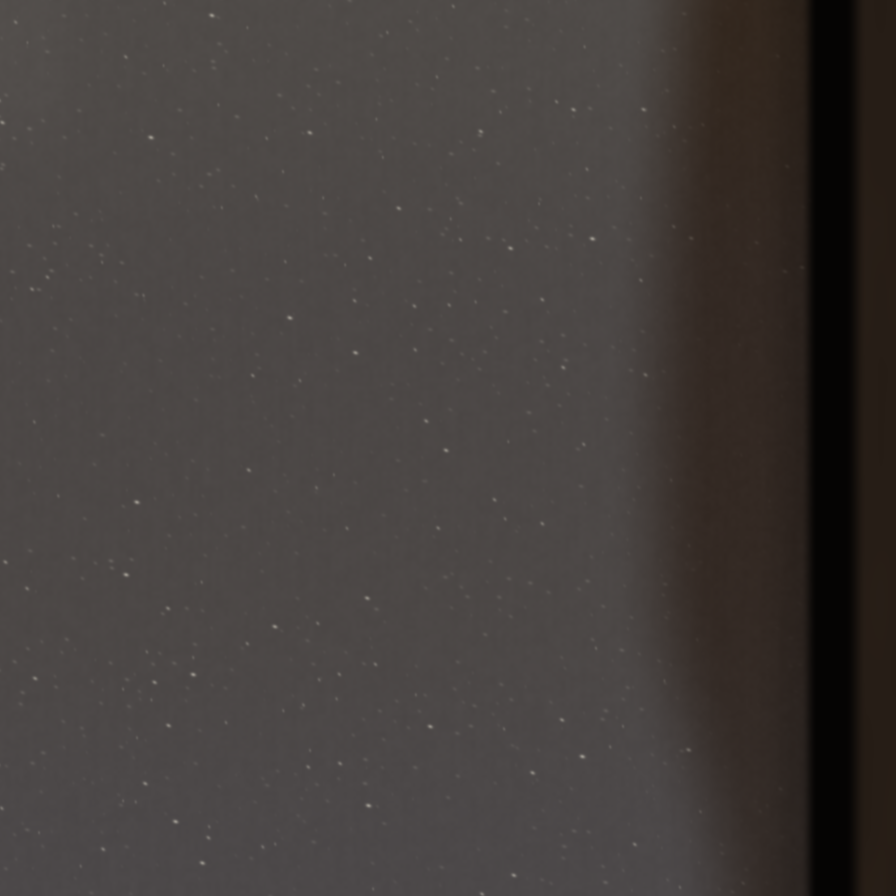
Write a Shadertoy shader that draws this texture.

```glsl
// Dark grey speckled panel that turns brown toward a soft black vertical gap,
// with a brown strip beyond it. Smooth gradients set the tones; cellular
// scatter adds the pale flecks, and layered sines and noise add the mottling.
#define GREY vec3(0.298, 0.280, 0.274)
#define BROWN vec3(0.200, 0.160, 0.137)
#define STRIP vec3(0.150, 0.114, 0.086)
#define GAP vec3(0.020, 0.016, 0.012)
#define FLECK vec3(0.95, 0.93, 0.86)
#define GAP_LEFT 0.905
#define GAP_RIGHT 0.954
#define FLECK_SIZE 0.0019
#define MOTTLE 0.014

vec2 hash2(vec2 p) {
    vec3 q = fract(p.xyx * vec3(0.1031, 0.1030, 0.0973));
    q += dot(q, q.yzx + 33.33);
    return fract((q.xx + q.yz) * q.zy);
}

float valueNoise(vec2 p) {
    vec2 cell = floor(p);
    vec2 f = fract(p);
    f = f * f * (3.0 - 2.0 * f);
    float low = mix(hash2(cell).x, hash2(cell + vec2(1, 0)).x, f.x);
    float high = mix(hash2(cell + vec2(0, 1)).x, hash2(cell + vec2(1, 1)).x, f.x);
    return mix(low, high, f.y);
}

// Soft, slightly slanted flecks: at most one in each cell and its neighbours.
float flecks(vec2 uv, float cells, float density, float seed) {
    float glow = 0.0;
    vec2 home = floor(uv * cells);
    for (int j = -1; j <= 1; j++) {
        for (int i = -1; i <= 1; i++) {
            vec2 cell = home + vec2(i, j);
            vec2 traits = hash2(cell + seed);
            vec2 center = (cell + hash2(cell + seed + 71.0)) / cells;
            float angle = -0.9 + 1.2 * (traits.y - 0.5);
            vec2 axis = vec2(cos(angle), sin(angle));
            vec2 d = uv - center;
            d = vec2(dot(d, axis) / 1.4, dot(d, vec2(-axis.y, axis.x)));
            d /= FLECK_SIZE * mix(0.75, 1.1, traits.y);
            float strength = mix(0.25, 1.0, traits.y * traits.y);
            glow += step(traits.x, density) * strength * exp(-dot(d, d));
        }
    }
    return glow;
}

void mainImage(out vec4 fragColor, in vec2 fragCoord) {
    vec2 uv = fragCoord / iResolution.xy;

    // Grey field: a little warmer and lighter above, cooler below.
    vec3 grey = GREY + vec3(0.012, 0.013, 0.008) * smoothstep(0.6, 1.0, uv.y);
    grey += vec3(0.000, 0.003, 0.012) * smoothstep(0.35, 0.0, uv.y);
    grey += 0.012 * smoothstep(0.10, 0.04, uv.x) * smoothstep(0.80, 0.90, uv.y);

    // Brown shade, whose border bows left at mid height.
    float bend = 0.765 - 0.025 * sin(uv.y * 3.14159) + 0.045 * smoothstep(0.35, 0.0, uv.y);
    float shade = smoothstep(bend - 0.065, bend + 0.055, uv.x);
    vec3 brown = BROWN + vec3(0.006, 0.014, 0.021) * smoothstep(0.45, 0.0, uv.y);
    brown -= vec3(0.000, 0.006, 0.018) * smoothstep(0.65, 1.0, uv.y);
    brown *= 1.0 - 0.18 * smoothstep(0.84, 0.90, uv.x);
    vec3 color = mix(grey, brown, shade);

    // Fine mottling with faint vertical streaks.
    float grain = valueNoise(uv * 95.0) + valueNoise(uv * 210.0 + 17.0) - 1.0;
    float streak = sin(uv.x * 410.0 + 2.0 * sin(uv.y * 9.0)) * sin(uv.x * 157.0);
    color += MOTTLE * (0.5 * grain + 0.12 * streak);

    // Flecks: scarce bright ones over many faint ones.
    float clusters = mix(0.5, 1.2, valueNoise(uv * 7.0 + 5.0));
    float glow = 0.48 * flecks(uv, 27.0, 0.22, 3.0);
    glow += 0.13 * clusters * flecks(uv, 54.0, 0.34, 140.0);
    color = mix(color, FLECK, clamp(glow * (1.0 - 0.85 * shade), 0.0, 0.7));

    // Black gap and the strip to its right.
    vec3 strip = STRIP * (1.0 + 0.08 * (valueNoise(uv * vec2(60.0, 12.0)) - 0.5));
    color = mix(color, GAP, smoothstep(GAP_LEFT - 0.011, GAP_LEFT + 0.007, uv.x));
    color = mix(color, strip, smoothstep(GAP_RIGHT - 0.010, GAP_RIGHT + 0.013, uv.x));

    fragColor = vec4(color, 1.0);
}
```
